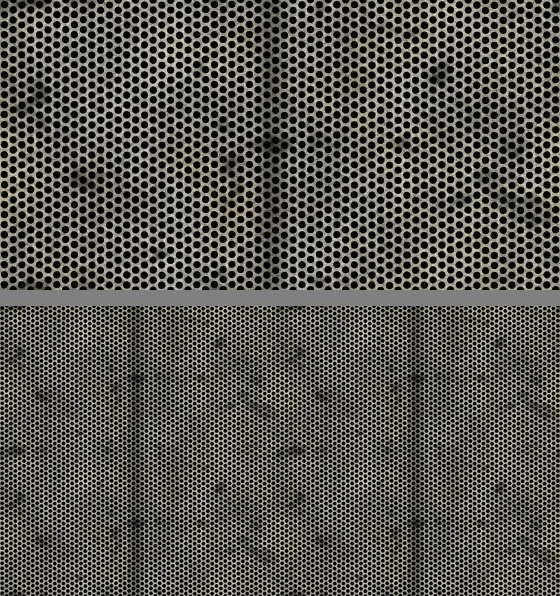
Top, the tile; bottom, the same tile 2 across and 2 down.
This texture is drawn by a WebGL 2 fragment shader. Its source:

```glsl
#version 300 es
precision highp float;
// Perforated steel sheet: staggered columns of round holes over black,
// cut from one repeated cell, with grainy worn metal, stains and a dark
// vertical streak. All noise lattices wrap, so the sheet tiles both ways.

#define COLUMNS 64.0
#define ROWS 29.0
#define CELL_ASPECT 0.872
#define HOLE_RADIUS 0.352
#define EDGE_SOFTNESS 0.026
#define WOBBLE 0.10
#define GRAIN 0.34
#define STREAK_X 0.485
#define STREAK_WIDTH 0.024
#define RUST 0.55

uniform vec2 u_resolution;
out vec4 fragColor;

const float TAU = 6.2831853;
const vec3 VOID_COLOR = vec3(0.018, 0.018, 0.012);
const vec3 METAL_TINT = vec3(1.01, 1.0, 0.905);
const vec3 COOL_TINT = vec3(1.0, 0.985, 0.97);
const vec3 RUST_TINT = vec3(0.93, 0.84, 0.66);

float hash(vec2 p) {
    return fract(sin(dot(p, vec2(127.1, 311.7))) * 43758.5453);
}

// Value noise on a lattice of whole size "period" across the canvas
float wrapNoise(vec2 uv, vec2 period, float seed) {
    vec2 p = uv * period;
    vec2 i = floor(p);
    vec2 f = p - i;
    f = f * f * (3.0 - 2.0 * f);
    vec2 a = mod(i, period);
    vec2 b = mod(i + 1.0, period);
    float low = mix(hash(a + seed), hash(vec2(b.x, a.y) + seed), f.x);
    float high = mix(hash(vec2(a.x, b.y) + seed), hash(b + seed), f.x);
    return mix(low, high, f.y);
}

float wrapFbm(vec2 uv, vec2 period, float seed) {
    float sum = 0.0;
    float weight = 0.5;
    for (int k = 0; k < 4; k++) {
        sum += weight * wrapNoise(uv, period, seed + float(k) * 7.3);
        period *= 2.0;
        weight *= 0.5;
    }
    return sum / 0.9375;
}

// Signed distance to the hole rim, in units of the row pitch
float holeDistance(vec2 uv) {
    float column = floor(uv.x * COLUMNS);
    float drift = wrapNoise(vec2((column + 0.5) / COLUMNS, 0.5), vec2(16.0, 1.0), 3.0);
    float y = uv.y * ROWS + 0.5 * mod(column, 2.0) + WOBBLE * (drift - 0.5);
    vec2 id = vec2(column, mod(floor(y), ROWS));
    vec2 offset = vec2(fract(uv.x * COLUMNS), fract(y)) - 0.5;
    offset += 0.035 * (vec2(hash(id + 11.0), hash(id + 23.0)) - 0.5);
    offset.x *= CELL_ASPECT;
    return length(offset) - HOLE_RADIUS - 0.018 * (hash(id + 37.0) - 0.5);
}

vec3 metalColor(vec2 uv, float rim) {
    // Fine speckle and broad tonal drift
    float fine = wrapNoise(uv, vec2(400.0, 208.0), 5.0);
    float medium = wrapNoise(uv, vec2(190.0, 99.0), 17.0);
    float broad = wrapFbm(uv, vec2(10.0, 5.0), 29.0);
    float brushed = wrapNoise(uv, vec2(32.0, 3.0), 41.0);
    float tone = 0.645 + GRAIN * (0.55 * fine + 0.45 * medium - 0.5);
    tone += 0.20 * (broad - 0.5) + 0.07 * (brushed - 0.5);

    // Bright chips, dark pits and scuffed patches
    float chips = smoothstep(0.82, 0.98, wrapNoise(uv, vec2(300.0, 156.0), 53.0));
    float pits = smoothstep(0.84, 0.97, wrapNoise(uv, vec2(230.0, 120.0), 61.0));
    float scuff = smoothstep(0.64, 0.80, wrapFbm(uv, vec2(14.0, 8.0), 71.0));
    tone += 0.15 * chips - 0.18 * pits;
    tone *= 1.0 - scuff * (0.15 + 0.5 * medium);

    // Sooty vertical streak
    float across = (uv.x - STREAK_X) / STREAK_WIDTH;
    float soot = exp(-across * across) * (0.25 + 0.75 * broad);
    tone *= 1.0 - 0.55 * soot;

    // Worn rim around each hole
    tone *= mix(0.70, 1.0, smoothstep(0.0, 0.075, rim));

    // Cool sheen and rust, strongest toward the lower left
    vec3 tint = mix(METAL_TINT, COOL_TINT, smoothstep(0.45, 0.7, wrapFbm(uv, vec2(8.0, 3.0), 83.0)));
    vec2 near = 0.5 + 0.5 * cos(TAU * (uv - 0.22));
    float stain = smoothstep(0.42, 0.75, wrapFbm(uv, vec2(12.0, 7.0), 97.0));
    tint = mix(tint, RUST_TINT, RUST * stain * (0.25 + 0.75 * near.x * near.y));
    return clamp(tone, 0.05, 0.86) * tint;
}

void main() {
    vec2 uv = gl_FragCoord.xy / u_resolution;
    float rim = holeDistance(uv);

    // Rough cut edge, softened by at least one pixel
    rim += 0.035 * (wrapNoise(uv, vec2(256.0, 133.0), 107.0) - 0.5);
    float soft = max(EDGE_SOFTNESS, 0.6 * ROWS / u_resolution.y);
    float solid = smoothstep(-soft, soft, rim);

    vec3 color = mix(VOID_COLOR, metalColor(uv, rim), solid);
    fragColor = vec4(color, 1.0);
}
```
